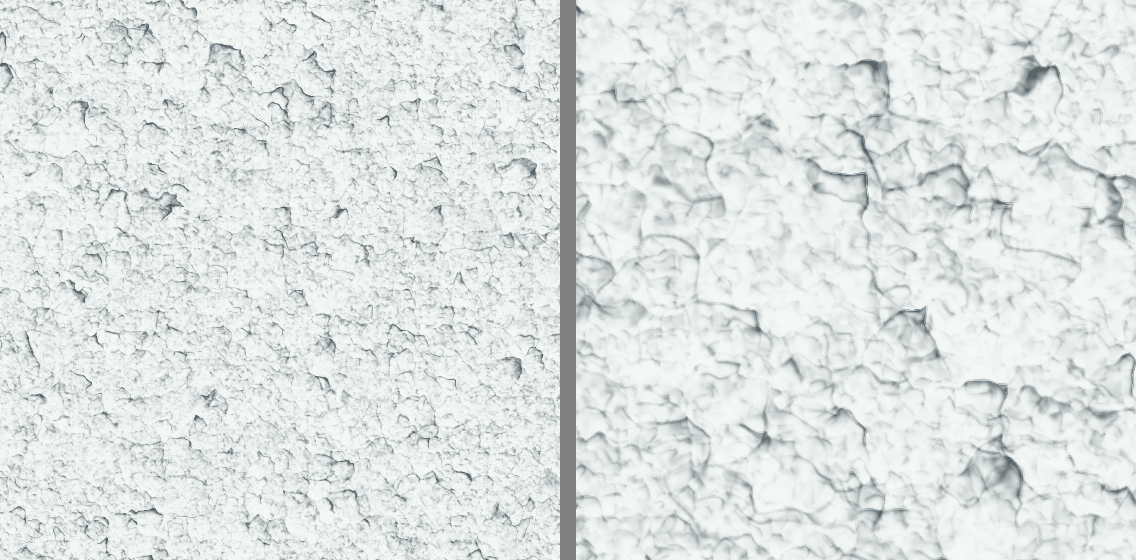
Left, the full canvas; right, a detail of the centre.
Write a WebGL 2 fragment shader that draws this texture.

```glsl
#version 300 es
precision highp float;
// Crumbled white powder: packed grains of many sizes with thin broken crevices.

uniform vec2 u_resolution;
out vec4 fragColor;

const vec2 AWAY_FROM_LIGHT = vec2(0.55, 0.835);
const vec3 CHALK = vec3(0.957, 0.976, 0.966);
const vec3 SLATE = vec3(0.52, 0.56, 0.57);

float hash(vec2 p) {
    return fract(sin(dot(p, vec2(127.1, 311.7))) * 43758.5453);
}

vec2 hash2(vec2 p) {
    return vec2(hash(p), hash(p + 57.3));
}

vec2 noise2(vec2 p) {
    vec2 cell = floor(p);
    vec2 f = fract(p);
    f = f * f * (3.0 - 2.0 * f);
    vec2 low = mix(hash2(cell), hash2(cell + vec2(1.0, 0.0)), f.x);
    vec2 high = mix(hash2(cell + vec2(0.0, 1.0)), hash2(cell + 1.0), f.x);
    return mix(low, high, f.y);
}

// One layer of packed grains: x = face shading, y = crevice, z = deep hollow,
// w = whether a grain stands out here
vec4 grains(vec2 p, float frequency, float lineWidth, float share, float seed) {
    vec2 q = p * frequency + seed;
    q += 0.36 * (noise2(q * 2.1) - 0.5);
    vec2 cell = floor(q);
    float first = 9.0;
    float second = 9.0;
    float radius = 1.0;
    vec2 offset = vec2(0.0);
    vec2 owner = cell;
    for (int y = -1; y <= 1; y++) {
        for (int x = -1; x <= 1; x++) {
            vec2 id = cell + vec2(x, y);
            vec2 d = q - id - mix(vec2(0.1), vec2(0.9), hash2(id));
            float size = mix(0.65, 1.0, hash(id + 19.7));
            float reach = length(d) / size;
            if (reach < first) {
                second = first;
                first = reach;
                radius = size;
                offset = d;
                owner = id;
            } else {
                second = min(second, reach);
            }
        }
    }
    float present = step(1.0 - share, hash(owner + 7.7));
    float facing = dot(offset / max(length(offset), 0.001), AWAY_FROM_LIGHT);
    float edge = 0.5 * (second - first) * radius / frequency;

    float tilt = hash(owner + 31.1) - 0.5;
    float face = facing * min(first * first * 1.2, 1.0) + 0.6 * tilt;
    float broken = smoothstep(0.35, 0.6, noise2(q * 1.4 + 5.0).x);
    float crevice = (1.0 - smoothstep(0.0, lineWidth, edge))
                  * broken * mix(0.35, 1.0, abs(facing));
    float hollow = (1.0 - smoothstep(0.0, 0.14 / frequency, edge))
                 * smoothstep(0.45, 0.9, facing) * step(0.8, hash(owner + 3.3));
    return vec4(face, crevice, hollow, 1.0) * present;
}

// Signed darkness of the heap, from clods down to crumbs
float relief(vec2 p) {
    // Fine raggedness of every outline
    p += 0.007 * (noise2(p * 95.0) - 0.5);

    vec4 clods = grains(p, 14.0, 0.0028, 0.5, 0.0);
    vec4 lumps = grains(p, 27.0, 0.0027, 0.65, 40.0);
    vec4 crumbs = grains(p, 62.0, 0.0023, 0.75, 80.0);
    vec4 dust = grains(p, 140.0, 0.0016, 0.8, 120.0);

    float fine = mix(1.0, 0.75, clods.w);
    float faces = 1.1 * clods.x + 1.25 * lumps.x
                + fine * (1.15 * crumbs.x + 1.25 * dust.x);
    float crevices = 2.4 * clods.y + 2.4 * lumps.y
                   + fine * (2.0 * crumbs.y + 1.3 * dust.y);
    float hollows = 2.6 * clods.z + 2.3 * lumps.z;
    return faces + crevices + hollows - 0.42;
}

void main() {
    vec2 p = gl_FragCoord.xy / u_resolution.y;

    // Four nearby samples soften the edges
    float dark = 0.0;
    for (int i = 0; i < 4; i++) {
        vec2 corner = vec2(i % 2, i / 2) - 0.5;
        dark += 0.25 * relief(p + 0.0009 * corner);
    }

    // Powder grain in two sizes
    dark += 1.7 * (noise2(p * 215.0).x - 0.5);
    dark += 0.9 * (noise2(p * 118.0 + 9.0).y - 0.5);

    // Soft response: bright faces flatten out, crevices keep their depth
    float darkness = 0.175 * log(1.0 + exp(1.8 * dark));
    fragColor = vec4(mix(CHALK, SLATE, min(darkness, 1.4)), 1.0);
}
```
